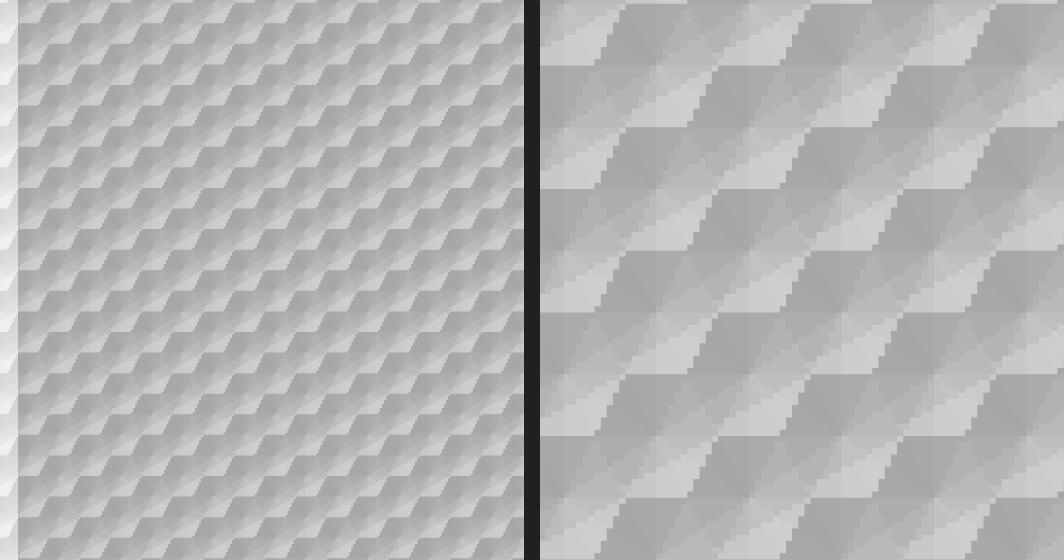
Left: the whole. Right: its middle third, enlarged.
Give the GLSL for this pattern, as a WebGL 2 fragment shader.

```glsl
#version 300 es
precision highp float;

uniform vec2 u_resolution;
out vec4 fragColor;

float hash(float n) {
    return fract(sin(n * 12.9898) * 43758.5453);
}

// Wraps a point into the 3 by 2 cell around the origin
vec2 wrapCell(vec2 p) {
    vec2 period = vec2(3.0, 2.0);
    return mod(p + 0.5 * period, period) - 0.5 * period;
}

// Reaches 1 on the border of a flat-topped hexagon
float hexRadius(vec2 p) {
    p = abs(p);
    return max(p.y, p.x + 0.5 * p.y);
}

float facetShade(vec2 p) {
    // Stepped coordinates give the facets their jagged edges
    p = (floor(p * 10.0) + 0.5) / 10.0;

    // Two interleaved lattices of hexagons
    vec2 even = wrapCell(p);
    vec2 odd = wrapCell(p - vec2(1.5, 1.0));
    vec2 q = hexRadius(even) < hexRadius(odd) ? even : odd;

    // Fan of twelve wedges lit from the lower right
    float wedge = floor(atan(q.y * 0.866, q.x) / 0.5236);
    float angle = (wedge + 0.5) * 0.5236;
    float shade = 0.705 + 0.055 * cos(angle + 0.9);
    shade += 0.014 * (hash(wedge + 7.0) - 0.5);

    // Bright lower flank
    float flank = step(q.y, 0.54 * (q.x - 1.0));
    return shade + 0.045 * flank;
}

void main() {
    float shade = 0.0;

    // Average sixteen samples for smooth edges
    for (int i = 0; i < 16; i++) {
        vec2 offset = (vec2(i % 4, i / 4) + 0.5) / 4.0 - 0.5;
        vec2 p = (gl_FragCoord.xy + offset) / u_resolution.y * 27.21;
        float facet = facetShade(p - vec2(1.37, 1.08));

        // Pale band along the left side
        shade += p.x < 0.87 ? facet * 0.7 + 0.375 : facet;
    }
    fragColor = vec4(vec3(shade / 16.0), 1.0);
}
```
